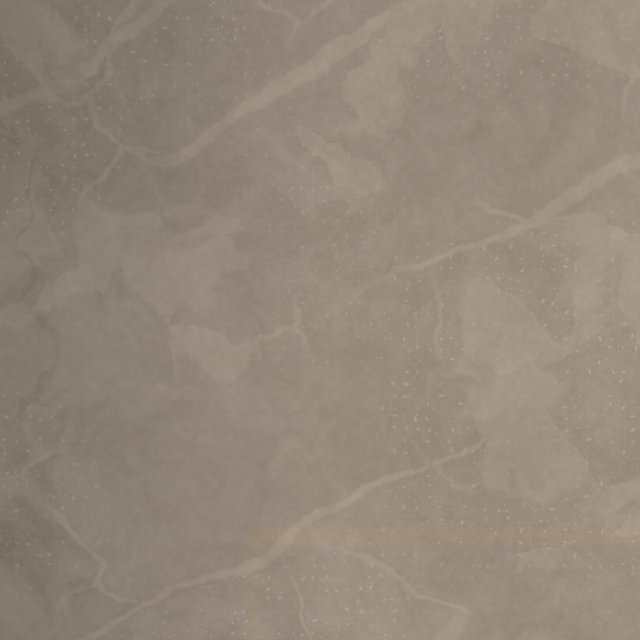
Give the GLSL for this texture, as a WebGL 2 fragment shader.

```glsl
#version 300 es
precision highp float;
// Polished taupe marble: diagonal veins, pale shards, fine flecks and a soft warm reflection.

uniform vec2 u_resolution;
out vec4 fragColor;

const vec3 STONE = vec3(0.595, 0.546, 0.497);
const vec3 VEIN_TINT = vec3(0.046, 0.045, 0.042);
const vec3 GLOW_TINT = vec3(0.030, 0.009, -0.018);
const int VEIN_COUNT = 5;
const float VEIN_ANGLE = 0.60;      // radians above horizontal
const float CRACK_SCALE = 4.6;      // cells across the canvas
const float CRACK_WIDTH = 0.034;    // in cell units
const float SHARD_LEVEL = 0.61;     // higher leaves fewer pale shards
const float CLOUD_DEPTH = 0.072;
const float MOTTLE_DEPTH = 0.042;
const float GRAIN_DEPTH = 0.015;
const float FLECK_SCALE = 56.0;
const float SEAM_X = 0.085;
const vec2 GLOW_CORNER = vec2(0.395, 0.165);

float hash(vec2 p) {
    vec3 q = fract(p.xyx * 0.1031);
    q += dot(q, q.yzx + 33.33);
    return fract((q.x + q.y) * q.z);
}

vec2 hash2(vec2 p) {
    return vec2(hash(p), hash(p + 71.7));
}

float noise(vec2 p) {
    vec2 i = floor(p), f = fract(p);
    f = f * f * (3.0 - 2.0 * f);
    return mix(mix(hash(i), hash(i + vec2(1, 0)), f.x),
               mix(hash(i + vec2(0, 1)), hash(i + vec2(1, 1)), f.x), f.y);
}

float fbm(vec2 p) {
    float sum = 0.0, amp = 0.5;
    for (int i = 0; i < 5; i++) {
        sum += amp * noise(p);
        p = mat2(1.6, 1.2, -1.2, 1.6) * p + 17.3;
        amp *= 0.5;
    }
    return sum / 0.97;
}

// x: distance to the nearest cell border, y: random value of the cell
vec2 shards(vec2 p) {
    vec2 cell = floor(p), nearest = vec2(0.0), id = cell;
    float best = 8.0, border = 8.0;
    for (int k = 0; k < 9; k++) {
        vec2 c = cell + vec2(k % 3 - 1, k / 3 - 1);
        vec2 d = c + hash2(c) - p;
        if (dot(d, d) < best) { best = dot(d, d); nearest = d; id = c; }
    }
    for (int k = 0; k < 25; k++) {
        vec2 c = id + vec2(k % 5 - 2, k / 5 - 2);
        vec2 d = c + hash2(c) - p;
        if (c != id) border = min(border, dot(0.5 * (nearest + d), normalize(d - nearest)));
    }
    return vec2(border, hash(id + 5.3));
}

// Long veins that swell, fade and wander along one shared direction
float longVeins(vec2 p) {
    float cover = 0.0;
    for (int i = 0; i < VEIN_COUNT; i++) {
        float n = float(i);
        float angle = VEIN_ANGLE + 0.4 * (hash(vec2(n, 3.0)) - 0.5);
        vec2 dir = vec2(cos(angle), sin(angle));
        vec2 d = p - 0.5;
        float along = dot(d, dir);
        float across = dot(d, vec2(-dir.y, dir.x));
        across -= (n + 0.5 + 0.6 * (hash(vec2(n, 9.0)) - 0.5)) / float(VEIN_COUNT) * 1.3 - 0.65;
        across += 0.10 * (fbm(vec2(along * 4.0, n * 7.1)) - 0.5);
        float swell = noise(vec2(along * 4.5 + 20.0, n * 5.7));
        float width = 0.002 + 0.017 * swell * swell;
        float presence = smoothstep(0.32, 0.6, noise(vec2(along * 2.6 + 40.0, n * 3.3)));
        float line = 1.0 - smoothstep(width * 0.6, width + 0.004, abs(across));
        cover = max(cover, line * presence);
    }
    return cover;
}

// Tiny pale fossils, one tilted ellipse in some of the cells
float flecks(vec2 p) {
    vec2 cell = floor(p);
    float turn = 6.2832 * hash(cell + 2.1);
    vec2 d = fract(p) - 0.3 - 0.4 * hash2(cell + 8.4);
    d = mat2(cos(turn), sin(turn), -sin(turn), cos(turn)) * d;
    float size = 0.12 + 0.17 * hash(cell + 4.9);
    float shape = 1.0 - smoothstep(0.4, 1.2, length(d * vec2(1.0, 1.8)) / size);
    return shape * step(0.58, hash(cell + 6.6));
}

void main() {
    vec2 uv = gl_FragCoord.xy / u_resolution;
    vec2 p = gl_FragCoord.xy / min(u_resolution.x, u_resolution.y);
    vec2 warp = vec2(fbm(p * 7.0), fbm(p * 7.0 + 31.0)) - 0.5;
    vec2 fray = vec2(fbm(p * 34.0 + 3.0), fbm(p * 34.0 + 47.0)) - 0.5;
    vec2 q = p + 0.12 * warp + 0.016 * fray;

    // Mottled ground with dark stains towards the left
    float leftSide = 1.0 - smoothstep(0.0, 0.3, uv.x);
    float cloud = fbm(p * 5.0 + warp * 2.0 + 50.0) - 0.5;
    float mottle = fbm(p * 30.0 + warp * 5.0) - 0.5;
    float grain = noise(p * 180.0) + noise(p * 95.0 + 9.0) - 1.0;
    vec3 color = STONE + CLOUD_DEPTH * cloud + MOTTLE_DEPTH * mottle + GRAIN_DEPTH * grain;
    float stain = 1.0 - smoothstep(0.0, 0.06, abs(fbm(q * vec2(9.0, 5.0) + 12.0) - 0.48));
    color -= 0.03 * stain * leftSide;

    // Angular pale shards, branching cracks and long veins
    vec2 shard = shards(q * CRACK_SCALE + 13.0);
    float level = fbm(q * 3.5 + 80.0) + 0.36 * (shard.y - 0.5);
    float fill = smoothstep(SHARD_LEVEL, SHARD_LEVEL + 0.03, level);
    float crack = 1.0 - smoothstep(0.2 * CRACK_WIDTH, CRACK_WIDTH, shard.x);
    crack *= smoothstep(0.42, 0.65, noise(p * 6.0 + 23.0));
    float vein = longVeins(p + 0.035 * warp + 0.012 * fray);
    float pale = max(max(0.62 * fill, 0.75 * crack), 0.85 * vein);
    color += VEIN_TINT * pale;

    // Flecks gather in the unveined ground
    float gather = smoothstep(0.2, 0.6, noise(p * 4.0 + 61.0)) * (1.0 - pale);
    float fleck = max(flecks(p * FLECK_SCALE), 0.7 * flecks(p * FLECK_SCALE * 1.8 + 37.0));
    color += 0.062 * fleck * gather;

    // Uneven room light and the faint tile seam
    float light = 0.855 + 0.16 * smoothstep(-0.05, 0.6, uv.x);
    light -= 0.05 * smoothstep(0.45, 1.0, uv.y) * (1.0 - 0.6 * uv.x);
    light -= 0.014 * (1.0 - smoothstep(SEAM_X - 0.003, SEAM_X + 0.003, uv.x));
    color *= light;

    // Warm L-shaped reflection
    vec2 g = uv - GLOW_CORNER;
    float bar = exp(-pow(g.y / 0.014, 2.0)) * smoothstep(-0.02, 0.01, g.x);
    float post = exp(-pow(g.x / 0.013, 2.0)) * smoothstep(0.02, -0.01, g.y);
    color += GLOW_TINT * max(bar, 0.6 * post);

    fragColor = vec4(color, 1.0);
}
```
